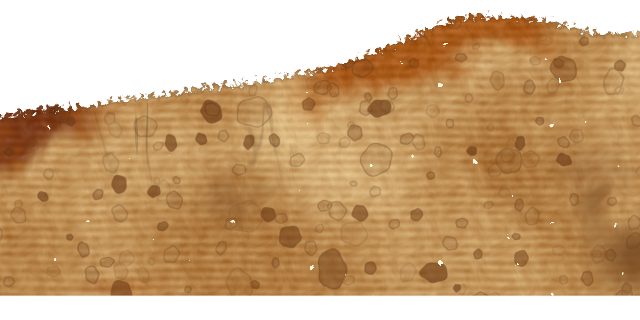
Write a Shadertoy shader that draws this texture.

```glsl
vec2 hash2(vec2 c) {
    return fract(sin(vec2(dot(c, vec2(127.1, 311.7)), dot(c, vec2(269.5, 183.3)))) * 43758.5);
}

// Layered, rotated and warped sines, about -1 to 1
float clouds(vec2 p) {
    float sum = 0.0, amp = 0.5;
    for (int i = 0; i < 6; i++) {
        p = mat2(0.8, 0.6, -0.6, 0.8) * p * 1.6 + vec2(1.7, 3.1) + 0.7 * sin(p.yx);
        sum += amp * sin(p.x) * cos(p.y);
        amp *= 0.62;
    }
    return sum;
}

// Scattered round stains: x is the fill, y the dried rim
vec2 blots(vec2 p, float size, float seed) {
    vec2 stain = vec2(0.0);
    p /= size;
    float rim = 0.005 / size;
    for (int j = -1; j <= 1; j++)
    for (int i = -1; i <= 1; i++) {
        vec2 cell = floor(p) + vec2(i, j);
        vec2 place = hash2(cell + seed), kind = hash2(cell + seed + 57.0);
        if (kind.y < 0.4) continue;
        vec2 q = (p - cell - place) * vec2(1.0, mix(0.75, 1.15, place.x));
        float angle = atan(q.y, q.x);
        float radius = mix(0.1, 0.34, place.y * kind.y);
        float wobble = 0.09 * sin(2.0 * angle + 40.0 * place.x) + 0.05 * sin(5.0 * angle + 30.0 * kind.x);
        float d = length(q) - radius * (1.0 + wobble);
        float fill = smoothstep(rim, -rim, d) * (0.08 + 0.85 * pow(kind.x, 4.0));
        float line = smoothstep(rim, 0.0, abs(d)) * mix(0.2, 0.65, kind.x);
        stain = max(stain, vec2(fill, line));
    }
    return stain;
}

float tornEdge(float x) {
    float hill = (x - 1.48) / 0.3;
    return 0.635 + 0.14 * x + 0.107 * exp(-hill * hill)
         - 0.03 * smoothstep(1.7, 2.0, x) + 0.004 * sin(17.0 * x) * sin(7.0 * x);
}

float glow(vec2 p, vec2 center, vec2 spread) {
    vec2 q = (p - center) / spread;
    return exp(-dot(q, q));
}

void mainImage(out vec4 fragColor, in vec2 fragCoord) {
    vec2 p = fragCoord / iResolution.y;
    float px = 1.0 / iResolution.y;
    float depth = tornEdge(p.x) - p.y;
    float mottle = clouds(p * 3.2);
    float grain = clouds(p * 42.0);

    // Ribbed paper
    float ribs = sin(6.283 * (p.y * 38.0 + 0.3 * clouds(p * vec2(4.0, 2.0))));
    ribs *= 0.65 + 0.5 * clouds(p * vec2(22.0, 12.0) + 5.0);
    float tone = 0.46 + 0.42 * mottle + 0.17 * ribs + 0.2 * grain;
    tone += 0.38 * glow(p, vec2(0.92, 0.58), vec2(0.13, 0.2));
    tone += 0.2 * glow(p, vec2(1.2, 0.4), vec2(0.2, 0.14));
    vec3 color = mix(vec3(0.64, 0.41, 0.18), vec3(0.87, 0.74, 0.52), clamp(tone, -0.15, 1.1));

    // Brown shadows
    float brown = 0.6 * glow(p, vec2(1.85, 0.38), vec2(0.16, 0.12))
                + 0.5 * glow(p, vec2(0.76, 0.38), vec2(0.12, 0.08))
                + 0.9 * glow(p, vec2(2.0, 0.19), vec2(0.12, 0.1));
    brown *= smoothstep(-0.5, 0.5, clouds(p * 7.0 + 9.0) + 0.1 * ribs);
    color = mix(color, vec3(0.47, 0.29, 0.13), clamp(brown, 0.0, 0.85));

    // Rust bleeding down from the torn edge
    float leftRust = 1.0 - smoothstep(0.15, 0.45, p.x);
    float rustZone = leftRust + smoothstep(0.85, 1.1, p.x) * (1.0 - smoothstep(1.6, 1.82, p.x));
    float rust = rustZone * (1.0 - smoothstep(0.04, 0.2, depth + 0.13 * clouds(p * 6.0 + 2.0)));
    rust += 0.5 * glow(p, vec2(0.37, 0.1), vec2(0.1, 0.025));
    vec3 rustColor = mix(vec3(0.65, 0.33, 0.08), vec3(0.45, 0.18, 0.06),
                         leftRust * smoothstep(-0.4, 0.5, mottle + grain * 0.4));
    color = mix(color, rustColor + 0.06 * grain + 0.025 * ribs, clamp(rust, 0.0, 0.9));

    // Faint upright tide lines
    float tide = abs(clouds(p * vec2(9.0, 2.5) + 4.0));
    float tideZone = glow(p, vec2(0.6, 0.6), vec2(0.26, 0.14));
    color *= 1.0 - 0.28 * tideZone * smoothstep(0.05, 0.0, tide);

    // Drops and rings
    vec2 warped = p + 0.006 * vec2(clouds(p * 12.0), clouds(p * 12.0 + 8.0));
    vec2 stains = max(blots(warped, 0.17, 3.0), blots(warped, 0.085, 21.0));
    color = mix(color, vec3(0.43, 0.23, 0.08), 0.75 * stains.x);
    color = mix(color, vec3(0.36, 0.2, 0.08), 0.6 * stains.y);

    // Clusters of worn white flecks
    vec2 patchId = floor(p * 9.0);
    vec2 seat = hash2(patchId + 11.0);
    float cluster = 1.0 - smoothstep(0.03, 0.17, length(fract(p * 9.0) - 0.25 - 0.5 * seat));
    cluster *= step(0.6, hash2(patchId + 83.0).x);
    float flecks = smoothstep(0.3, 0.42, cluster * clouds(p * 75.0));
    color = mix(color, vec3(1.0, 0.96, 0.86), flecks);

    // Ragged top, straight bottom
    float ragged = depth + 0.022 * clouds(p * 85.0) + 0.006 * mottle;
    color *= 1.0 - 0.15 * smoothstep(0.02, 0.0, ragged);
    float paper = smoothstep(-1.5 * px, 1.5 * px, ragged) * smoothstep(-px, px, p.y - 0.076);
    fragColor = vec4(mix(vec3(1.0), clamp(color, 0.0, 1.0), paper), 1.0);
}
```
